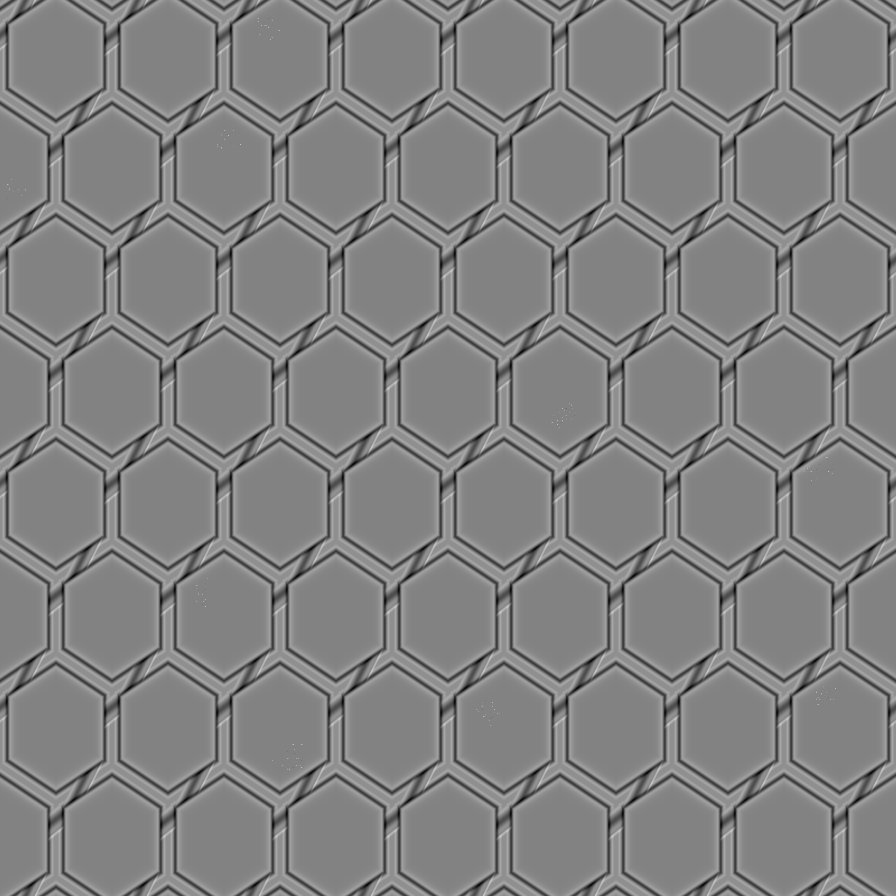
This pattern is drawn by a three.js fragment shader. Its source:

```glsl
varying vec2 vUv;

#define REPEATS 8.0
#define FACE_TONE 0.51
#define STRUT_TONE 0.56
#define GROOVE_AT 0.433
#define GROOVE_WIDTH 0.0115
#define GROOVE_DEPTH 0.37
#define HALO_AT 0.408
#define HALO_FADE 0.022
#define HALO_GAIN 0.15
#define RIM_GAIN 0.09
#define WORN_SHARE 0.2

float hash(vec2 p) {
  vec3 q = fract(vec3(p.xyx) * 0.1031);
  q += dot(q, q.yzx + 33.33);
  return fract((q.x + q.y) * q.z);
}

float bump(float x, float width) {
  x /= width;
  return exp(-x * x);
}

// Hexagon one unit wide, stretched upright so that rows are one unit apart
float hexRadius(vec2 q) {
  q = abs(q);
  return max(q.x, 0.5 * q.x + 0.75 * q.y);
}

vec2 nearestCentre(vec2 p, vec2 offset) {
  vec2 period = vec2(1.0, 2.0);
  return floor((p - offset) / period + 0.5) * period + offset;
}

// Position along the folded part of a strut: 0 at its start, 1 at the end seam
float foldPosition(vec2 q) {
  if (abs(q.x) > 1.5 * abs(q.y)) {
    float across = q.x - 0.5 * sign(q.x);
    return (0.30 - q.y + 0.8 * across) / 0.24;
  }
  if (q.x * q.y > 0.0) return -1.0;
  vec2 s = q - vec2(-0.25, 0.5) * sign(q.y);
  return (s.x - 0.5 * s.y + 0.10) / 0.165;
}

float strutTone(vec2 q, float radius) {
  float rim = STRUT_TONE + RIM_GAIN * bump(radius - 0.468, 0.011);
  float t = foldPosition(q);
  float fold = 0.52 + 0.14 * bump(t - 0.12, 0.12)
             - 0.22 * bump(t - 0.48, 0.17)
             + 0.06 * bump(t - 0.78, 0.10);
  float folded = smoothstep(-0.05, 0.1, t) * (1.0 - smoothstep(0.92, 1.02, t));
  return mix(rim, fold, folded) + 0.16 * bump(t - 1.0, 0.06);
}

// Sparse clusters of fine specks on a few faces
float wear(vec2 q, vec2 id) {
  float worn = step(1.0 - WORN_SHARE, hash(id + 7.0));
  vec2 spot = (vec2(hash(id + 19.0), hash(id + 41.0)) - 0.5) * 0.6;
  vec2 grid = (q + 1.0) * 64.0;
  vec2 cell = floor(grid);
  float chance = 0.22 * bump(length(q - spot), 0.085);
  float speck = step(1.0 - chance, hash(cell + id * 13.0));
  float dot_ = 1.0 - smoothstep(0.15, 0.5, length(fract(grid) - 0.5));
  return worn * speck * dot_ * (hash(cell + id + 71.0) - 0.25) * 0.35;
}

void main() {
  vec2 p = vUv * REPEATS;

  // Choose between the two interleaved sets of rows
  vec2 centreA = nearestCentre(p, vec2(0.0, 0.5));
  vec2 centreB = nearestCentre(p, vec2(0.5, 1.5));
  vec2 centre = hexRadius(p - centreA) < hexRadius(p - centreB) ? centreA : centreB;
  vec2 q = p - centre;
  vec2 id = mod(centre, REPEATS) * 2.0;
  float radius = hexRadius(q);

  // Face with a glow towards its border
  float halo = exp(-max(HALO_AT - radius, 0.0) / HALO_FADE);
  float face = FACE_TONE + HALO_GAIN * halo + wear(q, id);

  // Raised strut, separated from the face by a groove
  float onStrut = smoothstep(GROOVE_AT - 0.012, GROOVE_AT + 0.012, radius);
  float tone = mix(face, strutTone(q, radius), onStrut);
  tone -= GROOVE_DEPTH * bump(radius - GROOVE_AT, GROOVE_WIDTH * 1.41);

  gl_FragColor = vec4(vec3(tone), 1.0);
}
```
